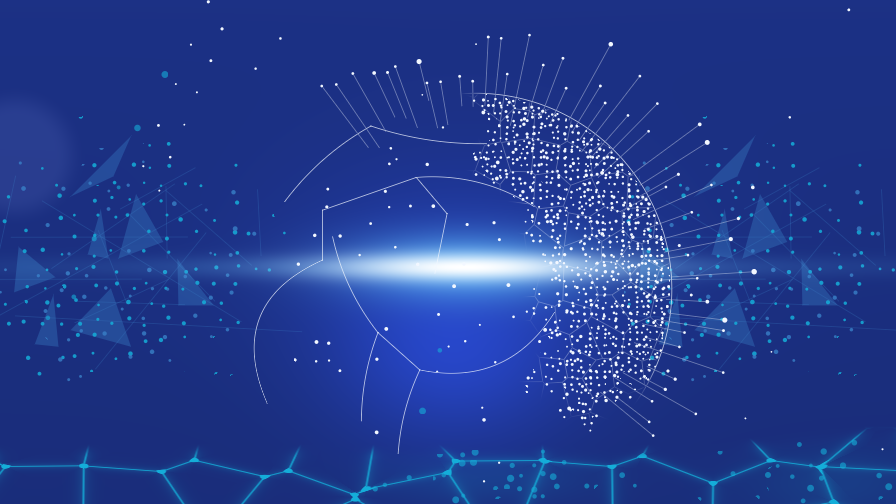
This background is drawn by a Shadertoy shader. Its source:

```glsl
const vec3 NAVY = vec3(0.105, 0.185, 0.505);
const vec3 ROYAL = vec3(0.16, 0.29, 0.83);
const vec3 TEAL = vec3(0.08, 0.68, 0.85);
const vec3 STEEL = vec3(0.22, 0.5, 0.78);
const vec3 SKY = vec3(0.36, 0.72, 0.97);
const vec2 GLOBE = vec2(0.944, 0.426);
const float RADIUS = 0.389;
const vec2 FLARE = vec2(0.926, 0.47);
const vec2 CLUSTER = vec2(0.25, 0.47);
const float CLUSTER_STEP = 1.238;
const float HAIR = 0.0008;
const int RAYS = 48;
const int LINKS = 16;

vec2 hash2(vec2 p) {
  return fract(sin(vec2(dot(p, vec2(127.1, 311.7)), dot(p, vec2(269.5, 183.3)))) * 43758.5);
}

float cover(float d) { return clamp(0.5 - d * iResolution.y, 0.0, 1.0); }

float gauss(vec2 v) { return exp(-dot(v, v)); }

// Thin line from ends.xy to ends.zw, bent sideways by bow
float strand(vec2 p, vec4 ends, float bow) {
  vec2 span = ends.zw - ends.xy, v = p - ends.xy;
  float len = length(span);
  vec2 axis = span / len;
  float along = dot(v, axis), t = clamp(along / len, 0.0, 1.0);
  float side = dot(v, vec2(-axis.y, axis.x)) - 4.0 * bow * t * (1.0 - t);
  return cover(length(vec2(along - t * len, side)) - HAIR);
}

float halfPlane(vec2 p, vec2 a, vec2 b) {
  vec2 e = normalize(b - a);
  return e.y * (p.x - a.x) - e.x * (p.y - a.y);
}

// Solid triangle, corners anticlockwise
float facet(vec2 p, vec4 ab, vec2 c) {
  vec2 a = ab.xy, b = ab.zw;
  return cover(max(halfPlane(p, a, b), max(halfPlane(p, b, c), halfPlane(p, c, a))));
}

// One jittered dot per grid cell, kept with the given density
float dots(vec2 p, float cells, float density, float size) {
  vec2 id = floor(p * cells), h = hash2(id + cells);
  vec2 center = 0.25 + 0.5 * hash2(id + 71.0);
  float d = length(fract(p * cells) - center) / cells;
  return cover(d - size * (0.6 + 0.6 * h.y)) * step(h.x, density);
}

// Cellular web: x = distance to the edge, y = distance to the junction
vec2 web(vec2 p) {
  vec3 near = vec3(9.0);
  vec2 c1, c2, c3;
  for (int k = 0; k < 25; k++) {
    vec2 id = floor(p) + vec2(k % 5 - 2, k / 5 - 2);
    vec2 c = id + 0.15 + 0.7 * hash2(id);
    float d = dot(p - c, p - c);
    if (d < near.x) { near = vec3(d, near.xy); c3 = c2; c2 = c1; c1 = c; }
    else if (d < near.y) { near = vec3(near.x, d, near.y); c3 = c2; c2 = c; }
    else if (d < near.z) { near.z = d; c3 = c; }
  }
  vec2 e = 0.5 * (near.yz - near.x) / vec2(length(c2 - c1), length(c3 - c1));
  return vec2(e.x, length(e));
}

void mainImage(out vec4 fragColor, in vec2 fragCoord) {
  vec2 p = fragCoord / iResolution.y, f = p - FLARE;

  // Backdrop and soft lights
  vec3 col = NAVY * (0.95 + 0.08 * p.y);
  col += 0.055 * (1.0 - smoothstep(0.08, 0.14, length(p - vec2(0.03, 0.69))));
  col = mix(col, ROYAL, 0.85 * gauss((p - vec2(0.9, 0.32)) / vec2(0.23, 0.19)));
  col = mix(col, ROYAL, 0.35 * gauss(f / vec2(0.38, 0.22)));

  // Twin side clusters: facets, links and dots
  vec2 q = vec2(mod(p.x, CLUSTER_STEP), p.y);
  float falloff = 1.0 - smoothstep(0.35, 1.0, length((q - CLUSTER) / vec2(0.38, 0.33)));
  float facets = facet(q, vec4(0.14, 0.61, 0.225, 0.65), vec2(0.26, 0.73))
    + facet(q, vec4(0.174, 0.495, 0.215, 0.487), vec2(0.2, 0.585))
    + facet(q, vec4(0.235, 0.487, 0.324, 0.52), vec2(0.27, 0.615))
    + facet(q, vec4(0.028, 0.42, 0.11, 0.45), vec2(0.037, 0.51))
    + facet(q, vec4(0.069, 0.317, 0.116, 0.312), vec2(0.106, 0.415))
    + facet(q, vec4(0.14, 0.345, 0.26, 0.312), vec2(0.22, 0.428))
    + facet(q, vec4(0.354, 0.394, 0.424, 0.394), vec2(0.352, 0.486));
  col = mix(col, STEEL, 0.36 * min(facets, 1.0));
  for (int i = 0; i < LINKS; i++) {
    vec2 a = (hash2(vec2(i, 3)) - 0.5) * vec2(0.55, 0.42);
    vec2 b = (hash2(vec2(i, 8)) - 0.5) * vec2(0.7, 0.34);
    col = mix(col, STEEL, 0.28 * strand(q - CLUSTER, vec4(a, b), 0.0));
  }
  col = mix(col, TEAL, 0.85 * dots(q, 29.0, 0.75 * falloff, 0.0038));
  col = mix(col, STEEL, 0.8 * dots(q + 0.31, 24.0, 0.5 * falloff, 0.004));

  // Teal web along the floor
  float top = 0.105 + 0.035 * smoothstep(1.35, 1.7, p.x);
  float ground = 1.0 - smoothstep(top - 0.015, top + 0.015, p.y);
  vec2 mesh = web(p * vec2(5.5, 11.0) + vec2(3.0, 0.3)) / 9.0;
  float haze = gauss((p - vec2(0.97, 0.05)) / vec2(0.2, 0.05))
    + gauss((p - vec2(1.66, 0.04)) / vec2(0.18, 0.07));
  col = mix(col, TEAL, ground * (0.12 * haze + 0.25 * exp(-mesh.x * 160.0)));
  col = mix(col, TEAL, ground * max(0.75 * cover(mesh.x - 0.0012), cover(mesh.y - 0.006)));
  col = mix(col, TEAL, 0.6 * dots(p, 45.0, 0.4 * haze * ground, 0.006));

  // Horizontal flare
  col = mix(col, SKY, 0.65 * exp(-abs(f.x) / 0.42 - f.y * f.y / 0.0005));
  col = mix(col, SKY, 0.85 * gauss(f / vec2(0.24, 0.065)));
  col = mix(col, vec3(1.0), gauss(f / vec2(0.25, 0.026)));

  // Globe land dots and fine mesh, denser toward the right limb
  vec2 g = (p - GLOBE) / RADIUS;
  float r = length(g), inside = 1.0 - smoothstep(0.98, 1.0, r);
  float coast = 0.3 - 0.28 * smoothstep(0.25, 0.62, g.y) + 0.05 * sin(g.y * 17.0);
  float land = inside * smoothstep(coast - 0.04, coast + 0.08, g.x)
    * smoothstep(-0.68, -0.42, g.y + 0.08 * sin(g.x * 14.0));
  float density = land * mix(0.42, 0.85, smoothstep(0.3, 0.9, r));
  float ink = max(dots(p, 78.0, density, 0.0026), dots(p + 0.37, 62.0, 0.7 * density, 0.0028));
  ink = max(ink, dots(p, 33.0, 0.13 * inside, 0.0032));
  ink = max(ink, 0.32 * land * cover(web(p * 17.0).x / 17.0 - HAIR));
  float limb = smoothstep(-0.1, 0.1, g.x) * smoothstep(-0.6, -0.35, g.y);
  ink = max(ink, 0.75 * limb * cover(abs(r - 1.0) * RADIUS - HAIR));

  // Long strands across the globe
  float wires = strand(p, vec4(0.53, 0.2, 0.64, 0.484), 0.075)
    + strand(p, vec4(0.64, 0.484, 0.64, 0.583), 0.0)
    + strand(p, vec4(0.64, 0.583, 0.826, 0.648), 0.0)
    + strand(p, vec4(0.826, 0.648, 0.887, 0.576), 0.0)
    + strand(p, vec4(0.887, 0.576, 0.863, 0.458), 0.0)
    + strand(p, vec4(0.826, 0.648, 1.06, 0.59), 0.02)
    + strand(p, vec4(0.565, 0.6, 0.736, 0.75), 0.012)
    + strand(p, vec4(0.736, 0.75, 0.965, 0.715), -0.01)
    + strand(p, vec4(0.66, 0.53, 0.75, 0.34), -0.012)
    + strand(p, vec4(0.75, 0.34, 0.717, 0.165), -0.008)
    + strand(p, vec4(0.75, 0.34, 0.833, 0.266), 0.0)
    + strand(p, vec4(0.833, 0.266, 0.79, 0.1), -0.008)
    + strand(p, vec4(0.833, 0.266, 1.1, 0.38), -0.05);
  ink = max(ink, 0.75 * min(wires, 1.0));

  // Radial pins with bright heads
  for (int i = 0; i < RAYS; i++) {
    vec2 h = hash2(vec2(i, 17));
    float angle = mix(2.25, -0.75, (float(i) + h.x) / float(RAYS));
    vec2 dir = RADIUS * vec2(cos(angle), sin(angle)), v = p - GLOBE;
    vec2 head = dir * mix(1.06, 1.43, h.y), foot = dir * mix(0.82, 1.0, h.x);
    float size = 0.0026 + 0.003 * pow(h.x, 6.0);
    ink = max(ink, 0.4 * strand(v, vec4(foot, head), 0.0));
    ink = max(ink, cover(length(v - head) - size));
  }
  fragColor = vec4(mix(col, vec3(0.95, 0.97, 1.0), ink), 1.0);
}
```
